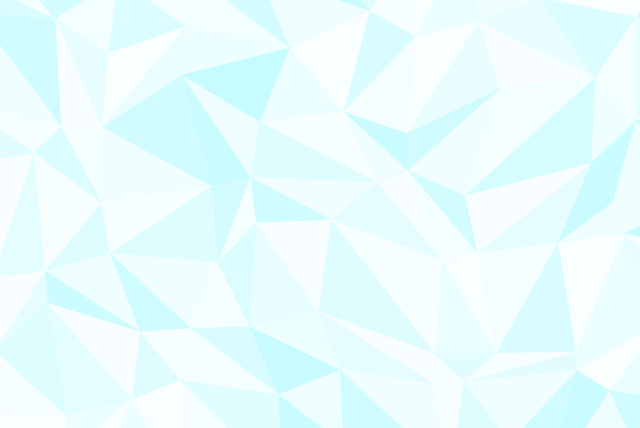
Write a WebGL 1 fragment shader that draws this background.

```glsl
precision highp float;

// Pale icy low-poly mosaic: a jittered lattice of vertices forms irregular quads,
// each split along its better diagonal into two flat triangles, tinted from
// near-white to light cyan and blended by antialiased edge coverage.

uniform vec2 u_resolution;

vec2 hash2(vec2 p) {
    vec2 q = vec2(dot(p, vec2(127.1, 311.7)), dot(p, vec2(269.5, 183.3)));
    return fract(sin(q) * 43758.545);
}

float cross2(vec2 a, vec2 b) {
    return a.x * b.y - a.y * b.x;
}

// Lattice point moved by less than half a cell, so quads never self-intersect.
vec2 latticeVertex(vec2 id) {
    return id + 0.88 * (hash2(id + 17.0) - 0.5);
}

// Twice the signed area, positive for counter-clockwise triangles.
float signedArea(vec2 a, vec2 b, vec2 c) {
    return cross2(b - a, c - a);
}

// Signed distance to the line ab, positive on its left.
float edgeDistance(vec2 p, vec2 a, vec2 b) {
    return cross2(b - a, p - a) / max(length(b - a), 1e-4);
}

float triangleCoverage(vec2 p, vec2 a, vec2 b, vec2 c, float pixel) {
    float inside = min(edgeDistance(p, a, b),
                   min(edgeDistance(p, b, c), edgeDistance(p, c, a)));
    return clamp(0.5 + inside / pixel, 0.0, 1.0);
}

// Squaring the random value favours the lighter tints.
vec3 facetColor(float random) {
    return mix(vec3(0.975, 0.998, 1.0), vec3(0.775, 0.985, 1.0), random * random);
}

void main() {
    // About 5.8 lattice cells fit the canvas height.
    float pixel = 5.8 / u_resolution.y;
    vec2 p = gl_FragCoord.xy * pixel + vec2(3.3, 7.6);
    vec2 home = floor(p);

    vec3 colorSum = vec3(0.0);
    float weightSum = 0.0;

    for (int y = -1; y <= 1; y++) {
        for (int x = -1; x <= 1; x++) {
            vec2 cell = home + vec2(float(x), float(y));
            vec2 a = latticeVertex(cell);
            vec2 b = latticeVertex(cell + vec2(1.0, 0.0));
            vec2 c = latticeVertex(cell + vec2(1.0, 1.0));
            vec2 d = latticeVertex(cell + vec2(0.0, 1.0));

            // Rotate the corners when diagonal bd gives the fuller triangles.
            float splitAC = min(signedArea(a, b, c), signedArea(a, c, d));
            float splitBD = min(signedArea(a, b, d), signedArea(b, c, d));
            if (splitBD > splitAC) {
                vec2 first = a;
                a = b;
                b = c;
                c = d;
                d = first;
            }

            // Opposed tints keep the share of light and dark facets even.
            float tint = hash2(cell + 71.0).x;
            float w1 = triangleCoverage(p, a, b, c, pixel);
            float w2 = triangleCoverage(p, a, c, d, pixel);
            colorSum += w1 * facetColor(tint) + w2 * facetColor(fract(tint + 0.5));
            weightSum += w1 + w2;
        }
    }

    gl_FragColor = vec4(colorSum / max(weightSum, 1e-4), 1.0);
}
```
